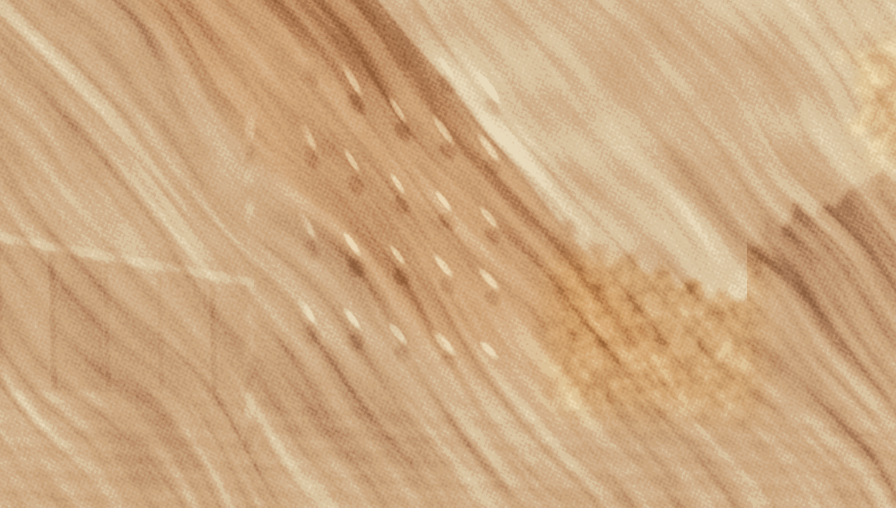
Give the GLSL for this texture, as a WebGL 1 fragment shader.

```glsl
precision highp float;
// Slanted sepia brush strokes over a faded street scene on woven canvas.
uniform vec2 u_resolution;

float hash(vec2 cell) {
  vec3 h = fract(vec3(cell.xyx) * 0.1031);
  h += dot(h, h.yzx + 33.33);
  return fract((h.x + h.y) * h.z);
}

float slope(vec2 cell, vec2 offset) {
  float angle = 6.2832 * hash(cell);
  return dot(vec2(cos(angle), sin(angle)), offset);
}

float gradientNoise(vec2 p) {
  vec2 i = floor(p), f = fract(p);
  vec2 w = f * f * f * (f * (f * 6.0 - 15.0) + 10.0);
  float low = mix(slope(i, f), slope(i + vec2(1, 0), f - vec2(1, 0)), w.x);
  float high = mix(slope(i + vec2(0, 1), f - vec2(0, 1)), slope(i + 1.0, f - 1.0), w.x);
  return mix(low, high, w.y);
}

// Soft band that is 1 between a and b
float band(float x, float a, float b, float soft) {
  return smoothstep(a - soft, a + soft, x) * (1.0 - smoothstep(b - soft, b + soft, x));
}

// Ramp from umber through tan to cream
vec3 sepia(float t) {
  vec3 c = mix(vec3(0.56, 0.38, 0.25), vec3(0.67, 0.49, 0.35), smoothstep(-0.35, 0.04, t));
  c = mix(c, vec3(0.74, 0.56, 0.41), smoothstep(0.04, 0.18, t));
  c = mix(c, vec3(0.76, 0.61, 0.46), smoothstep(0.2, 0.36, t));
  c = mix(c, vec3(0.80, 0.65, 0.49), smoothstep(0.36, 0.52, t));
  c = mix(c, vec3(0.82, 0.69, 0.55), smoothstep(0.54, 0.72, t));
  c = mix(c, vec3(0.85, 0.76, 0.62), smoothstep(0.75, 0.94, t));
  return mix(c, vec3(0.91, 0.85, 0.73), smoothstep(0.98, 1.4, t));
}

// Sawtooth ribbons: a crisp pale edge fading into a thin brown line
float ribbons(float across, float along) {
  float wander = gradientNoise(vec2(across * 5.0, along * 1.6));
  float s = fract(across * 17.0 + 1.3 * wander);
  float pale = smoothstep(0.0, 0.14, s) * (1.0 - smoothstep(0.2, 0.7, s));
  float brown = band(s, 0.76, 0.92, 0.07);
  float presence = 0.55 + 0.9 * gradientNoise(vec2(across * 9.0 + 7.0, along * 3.0));
  return (0.26 * pale - 0.3 * brown) * presence;
}

// Pale window glints in slanting rows, each with a brown shadow
float windows(vec2 p) {
  float row = (p.y + (p.x - 0.65) * (0.9 * p.y - 0.1)) / 0.165 + 0.22;
  vec2 grid = vec2(p.x / 0.09 - 0.2, row);
  vec2 cell = floor(grid);
  vec2 local = (fract(grid) - 0.5) * vec2(0.09, 0.165);
  local.y += 0.02 * (hash(cell) - 0.5);
  vec2 q = vec2(dot(local, vec2(0.77, 0.64)), dot(local, vec2(0.64, -0.77)));
  float size = 0.7 + 0.4 * hash(cell + 9.0);
  float glint = 1.0 - smoothstep(0.5, 1.2, length(q / vec2(0.011, 0.031) / size));
  vec2 shade = local - vec2(0.008, -0.045);
  float shadow = 1.0 - smoothstep(0.5, 1.2, length(shade / vec2(0.019, 0.022)));
  float area = band(p.x, 0.6, 0.99, 0.02) * band(p.y, 0.29, 0.87, 0.03);
  return area * (0.75 * glint - 0.3 * shadow);
}

void main() {
  vec2 p = gl_FragCoord.xy / u_resolution.y;
  float wobble = gradientNoise(p * 2.6);
  float rough = gradientNoise(p * 22.0);
  float edge = dot(p, vec2(0.77, 0.64)) + 0.012 * gradientNoise(p * 5.0);
  float across = edge + 0.045 * wobble + 0.05 * (p.y - 0.5) * (p.y - 0.5);
  float along = dot(p, vec2(0.64, -0.77));

  // Scene masks: bright sky, facade, left wall, right thicket
  float skyline = p.x < 1.47 ? 0.55 - 0.4 * (p.x - 1.1) : 0.53 + 0.45 * (p.x - 1.47);
  float sky = smoothstep(1.207, 1.214, edge)
            * smoothstep(-0.025, 0.025, p.y - skyline + 0.06 * rough);
  float facade = band(edge, 0.84, 1.21, 0.04) * smoothstep(0.15, 0.4, p.y) * (1.0 - sky);
  float wallTop = 0.52 - 0.18 * p.x;
  float wall = band(p.y, 0.23, wallTop, 0.008) * (1.0 - smoothstep(0.485, 0.495, p.x));
  float thicket = smoothstep(1.46, 1.49, p.x + 0.02 * rough)
                * smoothstep(0.12, 0.32, p.y) * (1.0 - sky);
  float leaves = band(p.x, 1.08, 1.5, 0.06) * band(p.y, 0.18, 0.5, 0.06) * (1.0 - sky);
  leaves += smoothstep(1.65, 1.74, p.x + 0.08 * rough) * band(p.y, 0.68, 0.92, 0.06);

  // Broad light and dark
  float tone = 0.55 + 0.3 * wobble + 0.3 * sky - 0.17 * facade - 0.2 * thicket - 0.1 * wall;
  tone -= 0.2 * band(edge, 1.1, 1.209, 0.035) * smoothstep(0.5, 0.75, p.y);
  tone += 0.28 * band(edge, 1.214, 1.25, 0.008) * sky;
  tone += sky * 0.4 * gradientNoise(vec2(p.x * 4.0 - p.y * 3.0, p.y * 9.0 + p.x * 3.0));

  // Brush strokes at three widths
  float strength = 1.0 - 0.25 * sky - 0.4 * wall + 0.2 * thicket;
  float strokes = 0.55 * gradientNoise(vec2(across * 13.0, along * 1.3))
                + 0.42 * gradientNoise(vec2(across * 36.0, along * 2.6))
                + 0.2 * gradientNoise(vec2(across * 80.0, along * 7.0));
  tone += strength * (strokes + ribbons(across, along));

  // Street details: wall panels, cornice, post, foliage, paving
  float panel = p.x / 0.105 + 0.2 * p.y;
  tone += wall * (0.22 * (hash(vec2(floor(panel), 4.0)) - 0.5)
        - 0.14 * band(fract(panel), 0.02, 0.12, 0.03));
  tone += 0.25 * band(p.y - wallTop, 0.005, 0.022, 0.005) * (1.0 - step(0.5, p.x));
  float post = band(p.x + 0.006 * rough, 0.483, 0.5, 0.005) * band(p.y, 0.1, 0.86, 0.04);
  tone += post * (0.05 + 0.8 * gradientNoise(vec2(3.0, p.y * 18.0)));
  tone += windows(p);
  tone += leaves * (0.35 * rough + 0.4 * gradientNoise(p * 48.0));
  float paving = sin(150.0 * (p.y + 0.08 * p.x) + 2.0 * rough);
  tone += 0.06 * paving * (1.0 - smoothstep(0.16, 0.25, p.y));

  // Canvas weave and grain
  float weave = sin(560.0 * p.x + 220.0 * p.y) * sin(520.0 * p.y - 160.0 * p.x);
  tone += 0.1 * weave + 0.24 * gradientNoise(p * 150.0) + 0.1 * rough;

  vec3 color = sepia(tone);
  color += vec3(0.02, 0.0, -0.04) * leaves + vec3(0.012, -0.008, -0.025) * facade;
  gl_FragColor = vec4(color, 1.0);
}
```
